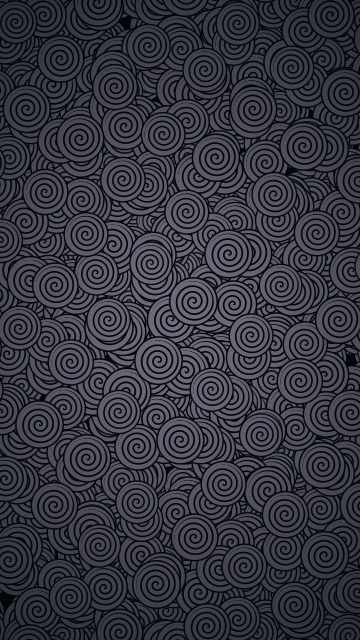
Give the GLSL for this pattern, as a Shadertoy shader.

```glsl
// Overlapping spiral discs in grey-violet on near-black, lit softly from the middle.
// Each layer is a turned, shifted grid holding one jittered disc per cell; discs never
// leave their cell, so the layers are simply painted from back (small) to front (large).

const float TAU = 6.2831853;
const int   LAYERS = 15;
const float CELL = 0.176;          // grid cell, in canvas widths
const float RADIUS_BACK = 0.050;   // disc radius of the rearmost layer
const float RADIUS_FRONT = 0.069;  // disc radius of the foremost layer
const float RADIUS_VARY = 0.13;    // random shrink of single discs
const float TURNS = 4.3;           // spiral turns per disc
const float LINE_SHARE = 0.31;     // dark part of one spiral turn
const float RIM_SHARE = 0.27;      // rim width, in spiral turns
const float BAND_SHARE = 0.74;     // rim plus plain outer band, in spiral turns
const float TWIST_VARY = 0.3;      // random part of the spiral's start, in turns

const vec3 INK = vec3(0.015, 0.030, 0.048);
const vec3 DISC_LIT = vec3(0.435, 0.422, 0.485);
const vec3 DISC_DIM = vec3(0.165, 0.173, 0.205);
const vec2 LIGHT_SQUASH = vec2(1.0, 0.82);
const float LIGHT_REACH = 1.02;

float hash(vec2 p) {
    return fract(sin(dot(p, vec2(127.1, 311.7))) * 43758.5453);
}

vec2 rotate(vec2 p, float angle) {
    float c = cos(angle), s = sin(angle);
    return vec2(c * p.x - s * p.y, s * p.x + c * p.y);
}

// Smooth step from 1 inside to 0 outside, one pixel wide
float fill(float dist, float pixel) {
    return clamp(0.5 - dist / pixel, 0.0, 1.0);
}

// Lightness of a disc: 0 on the spiral line and the rim, 1 between them
float spiralDisc(vec2 q, float radius, float twist, float pixel) {
    float pitch = radius / TURNS;
    float rho = length(q);
    float turn = rho / pitch - atan(q.y, q.x + 1e-6) / TAU + twist;
    float line = (abs(fract(turn) - 0.5) - 0.5 * LINE_SHARE) * pitch;
    line = max(line, rho - radius + BAND_SHARE * pitch);
    float rim = radius - RIM_SHARE * pitch - rho;
    return 1.0 - max(fill(line, pixel), fill(rim, pixel));
}

void mainImage(out vec4 fragColor, in vec2 fragCoord) {
    float pixel = 1.0 / iResolution.x;
    vec2 p = fragCoord * pixel;
    vec2 center = 0.5 * iResolution.xy * pixel;

    // Paint the discs from back to front
    float light = 0.0;
    for (int i = 0; i < LAYERS; i++) {
        float layer = float(i);
        float angle = layer * 2.4;
        vec2 shift = vec2(hash(vec2(layer, 3.7)), hash(vec2(layer, 8.1)));
        vec2 g = rotate(p, angle) / CELL + shift;
        vec2 id = floor(g);
        vec2 seed = id + layer * 17.3;

        float depth = min(layer / float(LAYERS - 4), 1.0);
        float radius = mix(RADIUS_BACK, RADIUS_FRONT, depth)
                     * (1.0 - RADIUS_VARY * hash(seed + 5.2));
        vec2 jitter = vec2(hash(seed), hash(seed + 31.4)) - 0.5;
        vec2 q = (g - id - 0.5) * CELL - jitter * (CELL - 2.0 * radius - 2.0 * pixel);
        q = rotate(q, -angle);

        float twist = TWIST_VARY * hash(seed + 11.9);
        float disc = spiralDisc(q, radius, twist, pixel);
        light = mix(light, disc, fill(length(q) - radius, pixel));
    }

    // Light falls off from the middle towards the corners
    float falloff = smoothstep(0.0, LIGHT_REACH, length((p - center) * LIGHT_SQUASH));
    vec3 discColor = mix(DISC_LIT, DISC_DIM, falloff);
    vec3 inkColor = INK * mix(1.1, 0.7, falloff);
    fragColor = vec4(mix(inkColor, discColor, light), 1.0);
}
```
